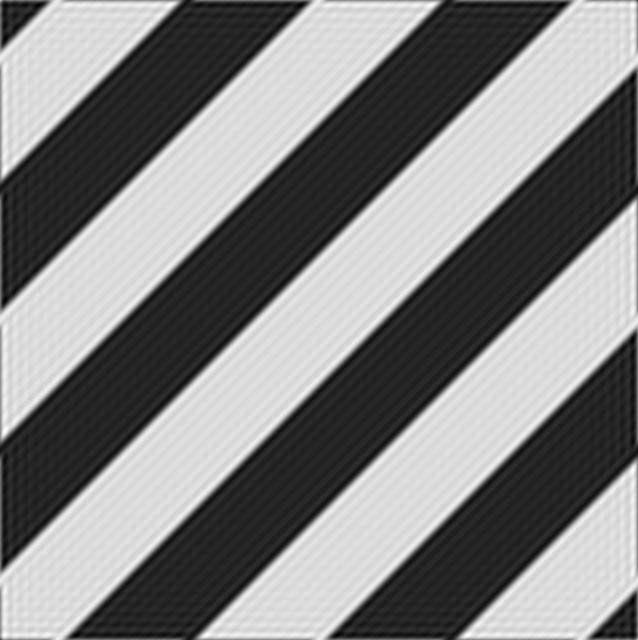
Reproduce this pattern procedurally as a Shadertoy shader.

```glsl
// Diagonal light and dark stripes, band-limited so that every edge leaves fine ripples.

#define PERIOD 0.4079       // stripe repeat along x, in canvas heights
#define FIRST_EDGE 0.0807   // first dark-to-light edge from the top left corner
#define HARMONICS 9         // odd harmonics kept; also the ripples per stripe
#define BORDER_RIPPLE 0.016 // ripple spacing next to the canvas border
#define MID_GRAY 0.5
#define CONTRAST 0.36

const float PI = 3.14159265;

// Square wave from a truncated Fourier series, about -1 to 1
float stripes(float s) {
    float phase = 2.0 * PI * (s - FIRST_EDGE) / PERIOD;
    float sum = 0.0;
    for (int i = 0; i < HARMONICS; i++) {
        float n = float(2 * i + 1);
        sum += sin(n * phase) / n;
    }
    return sum * 4.0 / PI;
}

// Sine integral for x >= 0: short series, then rational auxiliary functions
float sineIntegral(float x) {
    if (x < 1.0) return x - x * x * x / 18.0 + pow(x, 5.0) / 600.0;
    float q = 1.0 / (x * x);
    float f = (1.0 + q * (7.2412 + 2.4639 * q)) / (1.0 + q * (9.0686 + 7.1574 * q)) / x;
    float g = (1.0 + q * (7.5475 + 1.5641 * q)) / (1.0 + q * (12.7237 + 15.7236 * q)) * q;
    return 0.5 * PI - f * cos(x) - g * sin(x);
}

// Share of the wrapped neighbour that leaks in at a distance from the border
float leak(float dist) {
    return 0.5 - sineIntegral(2.0 * PI * max(dist, 0.0) / BORDER_RIPPLE) / PI;
}

void mainImage(out vec4 fragColor, in vec2 fragCoord) {
    // Height units, measured from the top left corner
    vec2 size = vec2(iResolution.x / iResolution.y, 1.0);
    vec2 p = fragCoord / iResolution.y;
    p.y = 1.0 - p.y;

    // Stripes run along lines of constant x + y
    float s = p.x + p.y;
    float base = stripes(s);
    float wave = base;

    // Ripples at the four borders, where the tile wraps onto its far side
    for (int axis = 0; axis < 2; axis++) {
        float span = size[axis];
        wave += leak(p[axis]) * (stripes(s + span) - base);
        wave += leak(span - p[axis]) * (stripes(s - span) - base);
    }

    float gray = clamp(MID_GRAY + CONTRAST * wave, 0.0, 1.0);
    fragColor = vec4(vec3(gray), 1.0);
}
```
